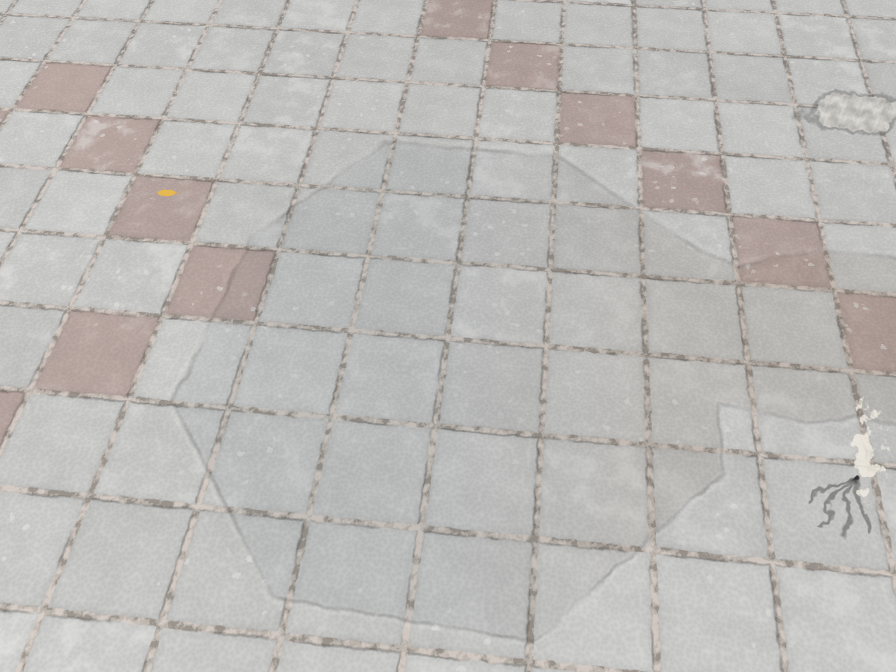
A Shadertoy shader for this texture:

```glsl
const vec3 TILE = vec3(0.758, 0.758, 0.752);
const vec3 RED_TILE = vec3(0.69, 0.625, 0.605);
const vec3 SAND_DARK = vec3(0.56, 0.53, 0.50);
const vec3 SAND_MID = vec3(0.71, 0.68, 0.65);
const vec3 SAND_PALE = vec3(0.81, 0.77, 0.74);
const vec3 SCUFF = vec3(0.85, 0.85, 0.84);
const vec3 CEMENT = vec3(0.80, 0.79, 0.77);
const vec3 LEAF = vec3(0.90, 0.72, 0.32);
const vec3 PANE_COOL = vec3(0.960, 0.968, 0.972);
const vec3 PANE_WARM = vec3(0.955, 0.945, 0.935);
const float JOINT = 0.029;        // half width, in tiles
const float PANE_RIM = 0.0028;    // in canvas widths

// Tile plane to canvas (x right, y down, canvas width = 1)
const mat3 GROUND = mat3(0.1056, 0.0056, -0.0084,
                        -0.0492, 0.0639, -0.0727,
                         0.6094, 0.3867, 1.0);

const int PANE_CORNERS = 16;
const vec2 PANE[PANE_CORNERS] = vec2[](
    vec2(0.43, 0.159), vec2(0.625, 0.176), vec2(0.716, 0.238), vec2(0.781, 0.28),
    vec2(0.823, 0.297), vec2(0.918, 0.28), vec2(1.03, 0.29), vec2(1.03, 0.48),
    vec2(0.957, 0.465), vec2(0.898, 0.471), vec2(0.801, 0.449), vec2(0.807, 0.527),
    vec2(0.596, 0.716), vec2(0.306, 0.667), vec2(0.193, 0.449), vec2(0.28, 0.267));

float hash(vec2 p) {
    vec3 q = fract(p.xyx * 0.1031);
    q += dot(q, q.yzx + 33.33);
    return fract((q.x + q.y) * q.z);
}

// Distance to the nearest scattered point
float cellular(vec2 p) {
    vec2 cell = floor(p);
    float nearest = 2.0;
    for (int y = -1; y <= 1; y++)
    for (int x = -1; x <= 1; x++) {
        vec2 c = cell + vec2(x, y);
        nearest = min(nearest, length(c + vec2(hash(c), hash(c + 71.3)) - p));
    }
    return nearest;
}

// Layered, warped sines, about -1 to 1
float mottle(vec2 p) {
    float sum = 0.0, amp = 0.5;
    for (int i = 0; i < 5; i++) {
        p = mat2(1.3, 1.1, -1.1, 1.3) * p + 1.7;
        sum += amp * sin(p.x + 1.4 * sin(p.y * 0.8));
        amp *= 0.64;
    }
    return sum;
}

float segment(vec2 p, vec2 a, vec2 b) {
    vec2 ab = b - a;
    return length(p - a - ab * clamp(dot(p - a, ab) / dot(ab, ab), 0.0, 1.0));
}

// Signed distance to the pane, negative inside
float paneDistance(vec2 p) {
    float d = 9.0, side = 1.0;
    for (int i = 0; i < PANE_CORNERS; i++) {
        vec2 a = PANE[i], b = PANE[(i + 1) % PANE_CORNERS];
        d = min(d, segment(p, a, b));
        if ((a.y > p.y) != (b.y > p.y) &&
            p.x < a.x + (b.x - a.x) * (p.y - a.y) / (b.y - a.y)) side = -side;
    }
    return d * side;
}

// Red tiles: one long diagonal, plus chevrons on the left
bool isRed(vec2 id) {
    bool diagonal = abs(id.x - id.y - 4.0) < 0.5;
    bool chevron = id.x > -7.5 && abs(abs(id.y + 1.0) + id.x + 4.0) < 0.5;
    bool tail = id.y > -4.5 && abs(id.x + id.y + 11.0) < 0.5;
    return diagonal || chevron || tail;
}

void mainImage(out vec4 fragColor, in vec2 fragCoord) {
    vec2 p = vec2(fragCoord.x, iResolution.y - fragCoord.y) / iResolution.x;
    float px = 1.0 / iResolution.x;
    vec3 ground = inverse(GROUND) * vec3(p, 1.0);
    vec2 uv = ground.xy / ground.z;
    vec2 soft = fwidth(uv);
    vec2 id = floor(uv);

    // Tile faces: tone, cloudy wear and grain
    float tone = hash(id + 40.0);
    float wear = mottle(uv * 2.1 + tone * 20.0);
    float blotch = mottle(uv * 7.0 + tone * 9.0);
    float grain = cellular(uv * 27.0) - 0.45;
    vec3 col = isRed(id) ? RED_TILE : TILE;
    col *= 0.98 + 0.04 * tone + 0.014 * wear + 0.016 * blotch + 0.07 * grain;

    // Ragged scuffs on some tiles, and small pale flecks
    float worn = smoothstep(0.4, 1.0, hash(id + 9.0));
    float scuff = smoothstep(0.0, 0.9, wear * 0.6 + blotch * 0.6) * worn;
    col = mix(col, SCUFF, 0.5 * scuff);
    float fleck = cellular(uv * 3.7) + 0.10 * mottle(uv * 19.0);
    fleck = (1.0 - smoothstep(0.03, 0.11, fleck)) * smoothstep(-0.1, 0.6, mottle(uv * 1.3));
    col = mix(col, SCUFF, 0.6 * fleck);

    // Sandy joints: debris, dark gaps and a broken shaded lip
    vec2 side = uv - id - 0.5;
    vec2 inset = 0.5 - abs(side);
    float edge = min(inset.x, inset.y) + 0.009 * mottle(uv * 13.0);
    float blur = max(soft.x, soft.y) * 0.8;
    float seam = 1.0 - smoothstep(JOINT - blur, JOINT + blur, edge);
    float debris = mottle(uv * 16.0 + 5.0) + 0.4 * mottle(uv * 3.0);
    vec3 sand = mix(SAND_MID, SAND_PALE, smoothstep(-0.1, 0.6, debris));
    sand = mix(sand, SAND_DARK, smoothstep(0.1, 0.7, -debris));
    col *= 1.0 - 0.03 * (1.0 - smoothstep(JOINT, 0.10, edge));
    col = mix(col, sand, 0.85 * seam);
    float lip = 1.0 - smoothstep(0.0, 0.012 + blur, abs(edge - JOINT));
    float shaded = inset.x < inset.y ? step(0.0, side.x) : step(side.y, 0.0);
    col *= 1.0 - lip * (0.04 + 0.17 * shaded) * smoothstep(-0.7, 0.5, mottle(uv * 4.0 + 3.0));

    // Daylight, then the pane with its uneven rim
    col *= 1.0 + 0.035 * smoothstep(0.45, 0.0, p.x) + 0.025 * smoothstep(0.45, 0.75, p.y);
    float pane = paneDistance(p + 0.002 * mottle(p * 60.0));
    vec3 tint = mix(PANE_COOL, PANE_WARM, smoothstep(0.45, 0.85, p.x));
    col *= mix(vec3(1.0), tint, 1.0 - smoothstep(-0.006, 0.003, pane));
    float rim = 1.0 - smoothstep(0.0, PANE_RIM + px, abs(pane));
    float glint = 1.0 - smoothstep(0.0, PANE_RIM + px, abs(pane - 2.0 * PANE_RIM));
    col *= 1.0 + (0.03 * glint - 0.13 * rim) * (0.7 + 0.5 * mottle(p * 25.0));

    // Cement lump
    float lump = length((p - vec2(0.957, 0.126)) / vec2(0.054, 0.021)) + 0.25 * mottle(p * 60.0);
    vec3 crust = CEMENT * (0.97 + 0.10 * mottle(p * 150.0));
    col *= 1.0 - 0.2 * (1.0 - smoothstep(0.0, 0.2, abs(lump - 1.05)));
    col = mix(col, crust, 1.0 - smoothstep(0.9, 1.0, lump));

    // Fan of twig shadows beside a sunlit patch
    for (int i = 0; i < 4; i++) {
        float angle = 1.3 + 0.45 * float(i);
        vec2 root = vec2(0.953, 0.53);
        vec2 tip = root + (0.03 + 0.04 * hash(vec2(i, 2))) * vec2(cos(angle), sin(angle));
        float twig = segment(p + 0.006 * mottle(p * 50.0), root, tip);
        col *= 1.0 - 0.3 * (1.0 - smoothstep(0.001, 0.003 + px, twig));
    }
    float sun = length((p - vec2(0.967, 0.505)) / vec2(0.02, 0.055)) + 0.8 * mottle(p * 95.0);
    col = mix(col, vec3(0.95, 0.93, 0.89), 0.8 * (1.0 - smoothstep(0.3, 0.75, sun)));

    // Fallen leaf
    float leaf = length((p - vec2(0.187, 0.215)) / vec2(0.012, 0.004)) + 0.25 * mottle(p * 90.0);
    col = mix(col, LEAF, 1.0 - smoothstep(0.8, 1.1, leaf));

    fragColor = vec4(clamp(col, 0.0, 1.0), 1.0);
}
```
